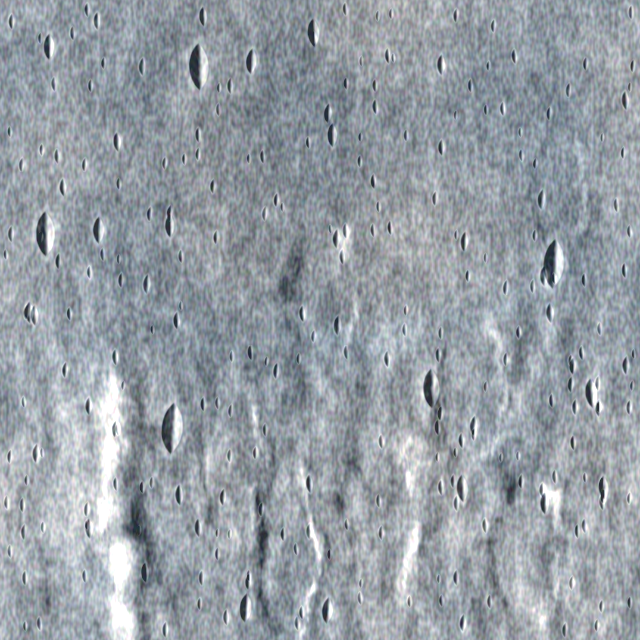
This texture is drawn by a WebGL 2 fragment shader. Its source:

```glsl
#version 300 es
precision highp float;

uniform vec2 u_resolution;
out vec4 fragColor;

vec2 hash2(vec2 p) {
    vec3 h = fract(p.xyx * vec3(0.1031, 0.1030, 0.0973));
    h += dot(h, h.yzx + 33.33);
    return fract((h.xx + h.yz) * h.zy);
}

float cornerSlope(vec2 cell, vec2 offset) {
    float angle = 6.2832 * hash2(cell).x;
    return dot(vec2(cos(angle), sin(angle)), offset);
}

float gradientNoise(vec2 p) {
    vec2 i = floor(p), f = fract(p);
    vec2 u = f * f * f * (f * (f * 6.0 - 15.0) + 10.0);
    vec2 e = vec2(1.0, 0.0);
    return mix(mix(cornerSlope(i, f), cornerSlope(i + e.xy, f - e.xy), u.x),
               mix(cornerSlope(i + e.yx, f - e.yx), cornerSlope(i + e.xx, f - e.xx), u.x), u.y);
}

float fractalNoise(vec2 p) {
    float sum = 0.0, amplitude = 1.0;
    for (int i = 0; i < 4; i++) {
        sum += amplitude * gradientNoise(p);
        p = p * 2.03 + 17.3;
        amplitude *= 0.5;
    }
    return sum;
}

float bump(float x, float width) {
    return exp(-x * x / (width * width));
}

// Upright oval pits: shaded left wall, sunlit right wall, faint rim
float craters(vec2 p, vec2 grid, float chance, float radius, float seed) {
    vec2 cell = floor(p * grid);
    vec2 jitter = hash2(cell + seed);
    vec2 dice = hash2(cell + seed + 71.0);
    if (dice.x > chance) return 0.0;
    vec2 q = p - (cell + 0.3 + 0.4 * jitter) / grid;
    float r = radius * mix(0.6, 1.1, dice.y);
    q.x += 0.15 * (jitter.y - 0.5) * q.y;
    q /= r * vec2(1.0, 2.4);
    float soft = 0.0017 / r;
    float d = mix(abs(q.x) + q.y * q.y, length(q), 0.5) - 1.0;
    float inside = 1.0 - smoothstep(-soft, soft, d);
    float wall = mix(-0.46, 0.34, smoothstep(-0.1 - soft, 0.3 + soft, q.x));
    float rim = bump(d - 0.25, 0.35) * (1.0 - inside);
    return inside * wall + 0.1 * rim;
}

// Stretched hollows with ragged, one-sided lit edges
float hollows(vec2 p) {
    float shade = 0.0;
    vec2 warp = vec2(fractalNoise(p * vec2(17.0, 11.0)), fractalNoise(p * vec2(11.0, 7.0) + 40.0));
    float broken = smoothstep(-0.5, 0.4, fractalNoise(p * vec2(38.0, 17.0) + 9.0));
    for (int i = 0; i < 7; i++) {
        float n = float(i);
        vec2 dice = hash2(vec2(n, 5.0));
        vec2 centre = vec2(0.3 + 0.6 * fract(n * 0.618 + 0.25), 0.13 + 0.016 * n * n);
        vec2 q = p - centre + warp * vec2(0.022, 0.04);
        q /= vec2(mix(0.042, 0.062, dice.x), mix(0.1, 0.14, dice.y));
        float d = length(q) + 0.001;
        float side = q.x / d;
        float lit = smoothstep(0.1, 0.7, side) * bump(d - 1.0, 0.13);
        float dark = smoothstep(0.25, 0.8, -side) * bump(d - 0.95, 0.13);
        float outer = smoothstep(0.2, 0.8, side) * bump(d - 1.33, 0.16);
        float strength = mix(1.0, 0.6, n / 6.0);
        shade += strength * broken * (0.42 * lit - 0.3 * dark - 0.15 * outer);
    }
    return shade;
}

// Long bright ridge with a glow on its left and a shadow on its right
float scarp(vec2 p) {
    float x = p.x - 0.2 + 0.07 * p.y + 0.04 * fractalNoise(p * vec2(9.0, 8.0) + 3.0);
    float extent = 1.0 - smoothstep(0.36, 0.52, p.y);
    float broken = smoothstep(-0.8, 0.35, fractalNoise(p * vec2(45.0, 20.0)));
    float crest = 0.4 * broken * bump(x, 0.017);
    return extent * (crest + 0.12 * bump(x + 0.035, 0.05) - 0.25 * broken * bump(x - 0.035, 0.018));
}

// Small rugged knolls lit from the left
float knolls(vec2 p) {
    vec2 q = p * vec2(20.0, 9.0) + 61.0;
    float slope = fractalNoise(q + vec2(0.2, 0.0)) - fractalNoise(q - vec2(0.2, 0.0));
    return slope * mix(0.2, 0.05, smoothstep(0.3, 0.7, p.y));
}

void main() {
    vec2 p = gl_FragCoord.xy / u_resolution.y;

    // Broad tone and pale dust band
    float broad = fractalNoise(p * vec2(4.0, 3.0) + 12.0);
    float tone = 0.63 + 0.1 * broad + 0.08 * fractalNoise(p * vec2(14.0, 10.0) + 5.0);
    tone -= 0.085 * bump(length((p - vec2(0.43, 0.72)) * vec2(1.0, 0.8)), 0.25);
    tone += 0.05 * bump(length((p - vec2(0.06, 0.3)) * vec2(1.0, 0.5)), 0.15);
    float band = p.y - 0.46 - 0.35 * (p.x - 0.4) * (p.x - 0.4) + 0.04 * fractalNoise(p * 8.0);
    float dust = bump(band, 0.026) * smoothstep(0.3, 0.5, p.x) * (1.0 - smoothstep(0.75, 0.92, p.x));
    dust *= smoothstep(-0.7, 0.5, fractalNoise(p * vec2(24.0, 30.0) + 77.0));
    tone += 0.09 * dust;

    // Relief
    tone += hollows(p) + scarp(p) + knolls(p);
    tone += craters(p, vec2(5.0, 4.0), 0.24, 0.0155, 3.0);
    tone += craters(p, vec2(9.0, 7.0), 0.2, 0.0085, 19.0);
    tone += 0.9 * craters(p, vec2(24.0, 15.0), 0.25, 0.0056, 37.0);
    tone += 0.8 * craters(p, vec2(40.0, 26.0), 0.16, 0.0042, 53.0);

    // Fine upright grain
    tone += 0.17 * gradientNoise(p * vec2(205.0, 95.0));
    tone += 0.13 * gradientNoise(p * vec2(115.0, 44.0) + 31.0);
    tone += 0.1 * fractalNoise(p * vec2(42.0, 20.0) + 8.0);
    tone = max(tone, 0.19);

    // Cool tint, fading in highlights, with coloured speckle
    float tint = 1.0 - smoothstep(0.7, 1.0, tone);
    vec3 colour = vec3(tone) + vec3(-0.03, 0.0, 0.03) * tint;
    colour += vec3(-0.02, 0.0, 0.01) * dust + vec3(0.03, 0.0, -0.025) * broad;
    vec2 speckle = p * vec2(170.0, 100.0);
    colour += 0.085 * vec3(gradientNoise(speckle + 50.0), gradientNoise(speckle + 90.0),
                           gradientNoise(speckle + 130.0));
    fragColor = vec4(clamp(colour, 0.0, 1.0), 1.0);
}
```
